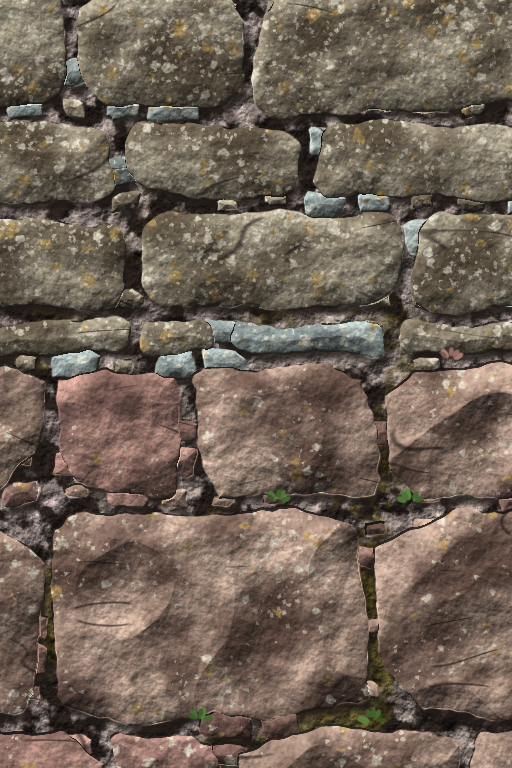
Reproduce this texture procedurally as a Shadertoy shader.

```glsl
const float ROW_EDGE[8] = float[8](-0.09, 0.06, 0.345, 0.53, 0.59, 0.73, 0.85, 1.03);
const float ROW_WIDTH[7] = float[7](0.24, 0.36, 0.25, 0.19, 0.31, 0.26, 0.35);
const float JOINT = 0.010, RELIEF = 0.62, SHADOW_REACH = 0.015;
const vec2 LIGHT = vec2(-0.45, 0.89), RUBBLE = vec2(0.065, 0.042);
const vec3 OLIVE_DARK = vec3(0.30, 0.265, 0.215), OLIVE_LIGHT = vec3(0.56, 0.53, 0.46);
const vec3 BROWN_DARK = vec3(0.32, 0.25, 0.22), BROWN_LIGHT = vec3(0.64, 0.55, 0.49);
const vec3 MAUVE = vec3(0.53, 0.40, 0.37), SLATE = vec3(0.50, 0.54, 0.53);
const vec3 MORTAR = vec3(0.54, 0.49, 0.47), HOLE = vec3(0.13, 0.105, 0.095);
const vec3 LICHEN = vec3(0.68, 0.66, 0.60), OCHRE = vec3(0.56, 0.46, 0.27);
const vec3 MOSS = vec3(0.25, 0.22, 0.09), LEAF = vec3(0.30, 0.44, 0.20), PINK = vec3(0.66, 0.48, 0.44);

float hash(vec2 cell) {
    uvec2 q = uvec2(ivec2(floor(cell)) + 4096) * uvec2(1597334673u, 3812015801u);
    uint n = (q.x ^ q.y) * 1597334673u;
    n = (n ^ (n >> 15)) * 1597334673u;
    return float(n >> 8) / 16777216.0;
}
float corner(vec2 i, vec2 f, vec2 c) {
    float a = 6.2832 * hash(i + c);
    return dot(vec2(cos(a), sin(a)), f - c);
}
float noise(vec2 p) {
    vec2 i = floor(p), f = p - i, u = f * f * (3.0 - 2.0 * f);
    return 1.4 * mix(mix(corner(i, f, vec2(0)), corner(i, f, vec2(1, 0)), u.x),
                     mix(corner(i, f, vec2(0, 1)), corner(i, f, vec2(1)), u.x), u.y);
}
float fbm(vec2 p) {
    float sum = 0.0, amp = 0.6;
    for (int i = 0; i < 5; i++, amp *= 0.52) {
        sum += amp * noise(p);
        p = mat2(1.6, 1.2, -1.2, 1.6) * p + 17.0;
    }
    return sum;
}
// Depth inside a stone outline
float roundedStone(vec2 q, vec2 extent, float roundness) {
    float r = roundness * min(extent.x, extent.y);
    vec2 e = abs(q) - extent + r;
    return r - length(max(e, 0.0)) - min(max(e.x, e.y), 0.0);
}
float angularStone(vec2 q, vec2 extent, vec2 seed) {
    float depth = roundedStone(q, extent, 0.2);
    for (int i = 0; i < 7; i++) {
        float cut = hash(seed * 9.0 + float(i) + 300.0), a = 0.9 * (float(i) + 0.8 * cut);
        vec2 n = vec2(cos(a), sin(a));
        depth = min(depth, mix(length(n * extent), dot(abs(n), extent), cut) - dot(q, n));
    }
    return depth;
}
// Depth, id and row of the nearest stone
vec3 nearestStone(vec2 p) {
    p += 0.011 * vec2(noise(p * 13.0), noise(p * 13.0 + 40.0));
    p += 0.003 * vec2(noise(p * 55.0), noise(p * 55.0 + 90.0));
    vec3 best = vec3(-1, 0, 0);
    for (int r = 0; r < 7; r++) {
        float low = ROW_EDGE[r], high = ROW_EDGE[r + 1], w = ROW_WIDTH[r], shift = hash(vec2(r, 77));
        if (p.y < low - 0.04 || p.y > high + 0.04) continue;
        for (int k = -1; k <= 1; k++) {
            vec2 cell = vec2(floor(p.x / w + shift) + float(k), r);
            float id = hash(cell + vec2(0, 20));
            float left = (cell.x - shift + 0.4 * hash(cell)) * w;
            float right = (cell.x + 1.0 - shift + 0.4 * hash(cell + vec2(1, 0))) * w;
            vec2 q = p - 0.5 * vec2(left + right, low + high);
            q += vec2((hash(cell + 60.0) - 0.5) * 0.3 * q.y, (id - 0.5) * 0.13 * q.x);
            vec2 extent = 0.5 * vec2(right - left, high - low) - JOINT * (0.6 + 0.7 * id);
            float depth = r < 3 ? angularStone(q, extent, cell) : roundedStone(q, extent, 0.6);
            if (depth > best.x) best = vec3(depth, id, r);
        }
    }
    // Rubble wedged in the joints
    vec2 cell = floor(p / RUBBLE);
    float id = hash(cell + 500.0);
    if (best.x > 0.0 || id < 0.45) return best;
    float depth = angularStone(p - (cell + 0.5) * RUBBLE, 0.46 * RUBBLE * id, cell);
    return depth > best.x ? vec3(depth, id, p.y < 0.5 ? 2 : 3) : best;
}
float surfaceHeight(vec2 p, vec3 stone) {
    float dome = 0.017 * sqrt(clamp(stone.x / 0.035, 0.0, 1.0));
    if (stone.z < 2.5) dome -= 0.028 * abs(noise(p * 8.0 + stone.y * 30.0));
    return mix(0.013 * fbm(p * 32.0), dome + 0.009 * fbm(p * 21.0), smoothstep(-0.001, 0.002, stone.x));
}
float spots(vec2 p, float size, float density) {
    vec2 g = p / size + 0.25 * vec2(noise(p * 2.5 / size), noise(p * 2.5 / size + 30.0));
    float cover = 0.0;
    for (int k = 0; k < 9; k++) {
        vec2 cell = floor(g) + vec2(k % 3 - 1, k / 3 - 1);
        float radius = 0.15 + 0.35 * hash(cell + 63.0);
        float away = length(g - cell - vec2(hash(cell), hash(cell + 31.0)));
        cover = max(cover, step(hash(cell + 95.0), density) * smoothstep(radius, radius - 0.2, away));
    }
    return cover;
}
vec3 stoneColour(vec2 p, vec3 stone) {
    float tone = smoothstep(-0.45, 0.45, fbm(p * 10.0 + stone.y * 40.0));
    bool angular = stone.z < 2.5;
    vec3 c = angular ? mix(BROWN_DARK, BROWN_LIGHT, tone) : mix(OLIVE_DARK, OLIVE_LIGHT, tone);
    if (angular) c = mix(c, MAUVE * (0.7 + 0.5 * tone), 0.75 * smoothstep(0.5, 0.8, stone.y));
    if (stone.z == 3.0 && stone.y > 0.72) c = SLATE * (0.75 + 0.4 * tone);
    float growth = (angular ? 0.12 : 0.5) + 0.35 * noise(p * 9.0 + 70.0);
    c = mix(c, OCHRE, 0.7 * spots(p + 3.0, 0.021, growth * 0.5));
    c = mix(c, LICHEN, 0.75 * spots(p, 0.016, growth * 0.7));
    c = mix(c, LICHEN, 0.6 * spots(p + 7.0, 0.008, growth));
    float crack = smoothstep(0.035, 0.0, abs(noise(p * vec2(5, 15) + stone.y * 50.0)));
    return mix(c, HOLE, 0.65 * crack * smoothstep(0.1, 0.35, noise(p * 11.0 + 20.0)));
}
vec3 mortarColour(vec2 p) {
    vec3 c = MORTAR * (0.9 + 0.5 * fbm(p * 45.0));
    c = mix(HOLE, c, smoothstep(-0.16, 0.12, fbm(p * 24.0 + 11.0) + 0.25 * noise(p * 6.0)));
    float moss = smoothstep(0.1, 0.4, noise(p * 7.0 + 5.0) + 0.3 * noise(p * 70.0));
    return mix(c, MOSS * (1.0 + 0.8 * noise(p * 110.0)), 0.8 * moss * smoothstep(0.8, 0.4, p.y));
}
void mainImage(out vec4 fragColor, in vec2 fragCoord) {
    float px = 1.0 / iResolution.y, stride = 0.002;
    vec2 p = fragCoord * px, lit = p + LIGHT * stride;
    vec3 stone = nearestStone(p);
    float inside = smoothstep(-px, px, stone.x);
    vec3 c = mix(mortarColour(p), stoneColour(p, stone), inside);
    // Relief and cast shadow
    float slope = (surfaceHeight(p, stone) - surfaceHeight(lit, nearestStone(lit))) / stride;
    c *= clamp(1.0 + RELIEF * slope, 0.35, 1.4) * (1.0 + 0.12 * noise(p * 190.0));
    float overhang = smoothstep(-0.002, 0.01, nearestStone(p + LIGHT * SHADOW_REACH).x);
    c = mix(c, HOLE, 0.8 * overhang * (1.0 - inside));
    // Sprigs rooted along the joints
    for (int i = 0; i < 25; i++) {
        int plant = i / 5;
        float pick = hash(vec2(i, 240)), a = 0.2 + 0.55 * (float(i % 5) + pick);
        vec2 q = p - vec2(0.67 * hash(vec2(plant, 210)), ROW_EDGE[1 + plant % 3]);
        q = mat2(cos(a), -sin(a), sin(a), cos(a)) * q - vec2(0.012, 0);
        float leaf = 0.005 * (length(q / vec2(0.008, 0.0045)) - 0.6 - 0.4 * pick);
        c = mix(c, (plant == 2 ? PINK : LEAF) * (0.7 + 0.5 * pick), smoothstep(px, -px, leaf));
    }
    fragColor = vec4(c, 1);
}
```
